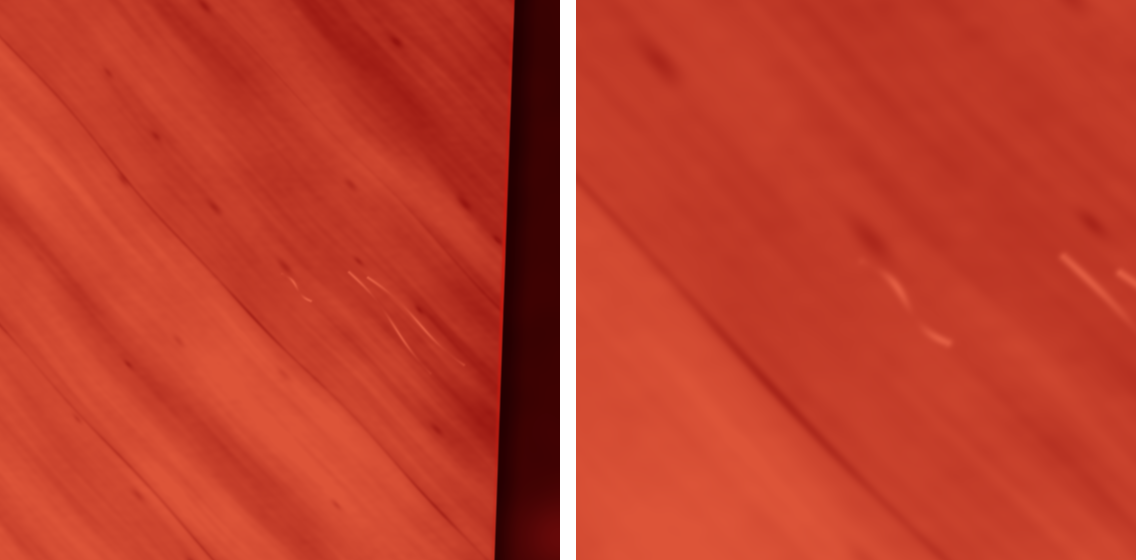
Left: the whole. Right: its middle third, enlarged.
Give the GLSL for this texture, as a Shadertoy shader.

```glsl
const vec3 DARK_WOOD = vec3(0.67, 0.15, 0.105);
const vec3 MID_WOOD = vec3(0.765, 0.235, 0.16);
const vec3 LIGHT_WOOD = vec3(0.84, 0.305, 0.205);
const vec3 SCRATCH_COLOR = vec3(0.95, 0.43, 0.31);
const vec3 RIM_COLOR = vec3(0.80, 0.10, 0.06);
const vec3 SHADOW_DEEP = vec3(0.15, 0.0, 0.005);
const vec3 SHADOW_SOFT = vec3(0.25, 0.008, 0.01);
const vec3 SHADOW_GLOW = vec3(0.40, 0.035, 0.035);

const vec2 GRAIN_DIR = vec2(0.682, -0.731);
const float EDGE_BOTTOM = 0.883;
const float EDGE_LEAN = 0.036;
const float EDGE_BLUR = 0.0025;

// x: position across the grain, y: strength
const vec2 SEAMS[3] = vec2[3](vec2(0.632, 1.0), vec2(0.284, 1.0), vec2(0.957, 0.45));
// start and end as (along, across) grain coordinates
const vec4 SCRATCHES[3] = vec4[3](
    vec4(0.05, 0.808, 0.28, 0.789),
    vec4(0.08, 0.824, 0.31, 0.842),
    vec4(-0.03, 0.723, 0.04, 0.727));

vec2 hash2(vec2 p) {
    vec3 q = fract(p.xyx * vec3(0.1031, 0.1030, 0.0973));
    q += dot(q, q.yzx + 33.33);
    return fract((q.xx + q.yz) * q.zy);
}

float bell(float x, float width) {
    x /= width;
    return exp(-x * x);
}

// Cellular noise: soft blobs of random sign, one per cell
float cellNoise(vec2 p) {
    vec2 cell = floor(p);
    float sum = 0.0;
    for (int j = -1; j <= 1; j++) {
        for (int i = -1; i <= 1; i++) {
            vec2 id = cell + vec2(i, j);
            vec2 d = p - id - hash2(id);
            float falloff = max(0.0, 1.0 - dot(d, d));
            sum += (2.0 * hash2(id + 71.7).x - 1.0) * falloff * falloff;
        }
    }
    return sum;
}

// Sparse dark knots, stretched along the grain
float knots(vec2 g) {
    vec2 p = g * vec2(7.0, 9.0);
    vec2 id = floor(p);
    vec2 rnd = hash2(id + 19.0);
    vec2 d = (fract(p) - 0.25 - 0.5 * rnd) * vec2(0.55, 1.0);
    float present = step(0.72, hash2(id + 5.0).y);
    return present * bell(length(d), 0.035 + 0.03 * rnd.x);
}

float scratch(vec2 g, vec4 s) {
    vec2 axis = s.zw - s.xy;
    float t = clamp(dot(g - s.xy, axis) / dot(axis, axis), 0.0, 1.0);
    float bend = 0.004 * sin(6.0 * t);
    float d = length(g - s.xy - axis * t - vec2(0.0, bend));
    return bell(d, 0.0028) * (0.45 + 0.4 * sin(11.0 * t + 40.0 * s.y));
}

// Tone runs from -1 (dark) through 0 (mid) to 1 (light)
float woodTone(vec2 uv, vec2 g, float edgeDist) {
    float tone = 0.2 - 1.25 * (g.y - 0.65);
    tone += 0.45 * bell(g.y - 0.54, 0.08);
    tone -= 0.85 * bell(g.y - 0.42 - 0.012 * sin(9.0 * g.x), 0.04);
    tone -= 0.55 * bell(g.y - 1.08, 0.05);
    tone -= 0.6 * bell(length(uv - vec2(0.84, 0.25)), 0.09);
    tone -= 0.35 * bell(edgeDist, 0.06);

    // Streaks from broad bands to fine fibres
    float handled = bell(length(g - vec2(0.2, 0.80)), 0.14);
    tone += 0.42 * cellNoise(g * vec2(2.2, 8.0) + 3.0);
    tone += 0.36 * cellNoise(g * vec2(3.5, 26.0) + 17.0);
    tone += 0.24 * cellNoise(g * vec2(5.0, 62.0) + 41.0);
    tone += (0.13 + 0.2 * handled) * cellNoise(g * vec2(9.0, 130.0) + 83.0);
    tone += 0.09 * cellNoise(uv * vec2(70.0, 110.0));
    tone += 0.16 * cellNoise(uv * 14.0 + 9.0);

    // Plank seams, darker on one side
    for (int i = 0; i < 3; i++) {
        float d = g.y - SEAMS[i].x - 0.003 * sin(8.0 * g.x + float(i));
        float strength = SEAMS[i].y * (0.75 + 0.5 * cellNoise(vec2(g.x * 9.0, float(i) * 7.0)));
        tone -= strength * (0.9 * bell(d, 0.0035) + 0.4 * bell(d - 0.008, 0.012));
    }
    return clamp(tone - 0.9 * knots(g), -1.8, 1.35);
}

void mainImage(out vec4 fragColor, in vec2 fragCoord) {
    vec2 uv = fragCoord / iResolution.y;
    vec2 g = vec2(dot(uv, GRAIN_DIR), dot(uv, vec2(-GRAIN_DIR.y, GRAIN_DIR.x)));
    g.y += 0.005 * sin(5.0 * g.x + 3.0 * g.y) + 0.002 * sin(17.0 * g.x + 11.0 * g.y);
    float edgeDist = uv.x - EDGE_BOTTOM - EDGE_LEAN * uv.y;

    // Wood face
    float tone = woodTone(uv, g, edgeDist);
    vec3 wood = mix(MID_WOOD, tone < 0.0 ? DARK_WOOD : LIGHT_WOOD, abs(tone));
    for (int i = 0; i < 3; i++) {
        wood = mix(wood, SCRATCH_COLOR, 0.75 * scratch(g, SCRATCHES[i]));
    }
    float rim = bell(edgeDist + 0.003, 0.0035) * (0.55 + 0.25 * sin(7.0 * uv.y - 2.0));
    wood = mix(wood, RIM_COLOR, rim);

    // Shadowed side
    vec3 shadow = mix(SHADOW_DEEP, SHADOW_SOFT, smoothstep(0.0, 0.05, edgeDist));
    shadow *= 1.0 - 0.12 * uv.y + 0.05 * cellNoise(uv * 18.0);
    shadow = mix(shadow, SHADOW_GLOW, bell(length(uv - vec2(1.0, 0.04)), 0.07));

    vec3 color = mix(wood, shadow, smoothstep(-EDGE_BLUR, EDGE_BLUR, edgeDist));
    fragColor = vec4(color, 1.0);
}
```
